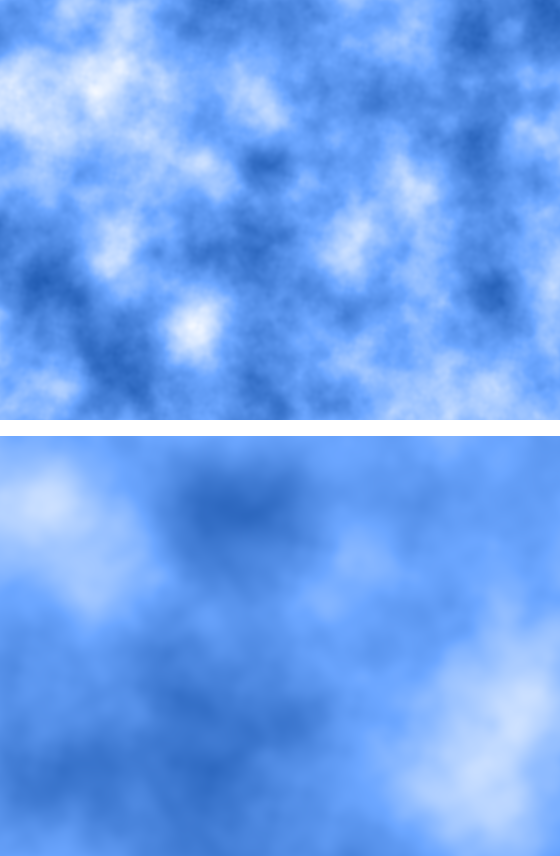
Top, the full canvas; bottom, a detail of the centre.
A Shadertoy shader for this texture:

```glsl
// Soft white and blue clouds: layered value noise through a three-colour ramp.

const vec3 DEEP_BLUE = vec3(0.10, 0.33, 0.67);
const vec3 SKY_BLUE  = vec3(0.42, 0.65, 1.00);
const vec3 WHITE     = vec3(1.0);

const float CELLS_PER_HEIGHT = 5.7;
const int   OCTAVES = 5;
const float CONTRAST = 1.25;

// Integer hash of a lattice cell, from 0 to 1
float hash(vec2 cell) {
    uvec2 q = uvec2(ivec2(cell)) * uvec2(1597u, 3827u);
    uint n = (q.x ^ (q.y << 7)) + q.y * 7919u;
    n = (n ^ (n >> 15)) * 73244475u;
    n = (n ^ (n >> 16)) * 73244475u;
    n ^= n >> 16;
    return float(n & 65535u) / 65535.0;
}

// Smoothly interpolated lattice values
float valueNoise(vec2 p) {
    vec2 cell = floor(p);
    vec2 w = smoothstep(0.0, 1.0, p - cell);
    float bottom = mix(hash(cell), hash(cell + vec2(1, 0)), w.x);
    float top = mix(hash(cell + vec2(0, 1)), hash(cell + vec2(1, 1)), w.x);
    return mix(bottom, top, w.y);
}

// Each octave doubles the frequency, turns the lattice and halves the weight
float layeredNoise(vec2 p, int octaves) {
    const mat2 TURN_AND_DOUBLE = mat2(1.6, 1.2, -1.2, 1.6);
    float sum = 0.0, total = 0.0, weight = 0.5;
    for (int i = 0; i < octaves; i++) {
        sum += weight * valueNoise(p);
        total += weight;
        weight *= 0.5;
        p = TURN_AND_DOUBLE * p + vec2(17.3, 9.1);
    }
    return sum / total;
}

// Deep blue below the middle, white above it
vec3 skyRamp(float level) {
    vec3 shade = mix(DEEP_BLUE, SKY_BLUE, clamp(level * 2.0, 0.0, 1.0));
    return mix(shade, WHITE, clamp(level * 2.0 - 1.0, 0.0, 1.0));
}

void mainImage(out vec4 fragColor, in vec2 fragCoord) {
    vec2 uv = fragCoord / iResolution.y;
    float cloud = layeredNoise(uv * CELLS_PER_HEIGHT + vec2(31.4, 12.7), OCTAVES);
    float level = 0.51 + CONTRAST * (cloud - 0.5);
    fragColor = vec4(skyRamp(level), 1.0);
}
```
